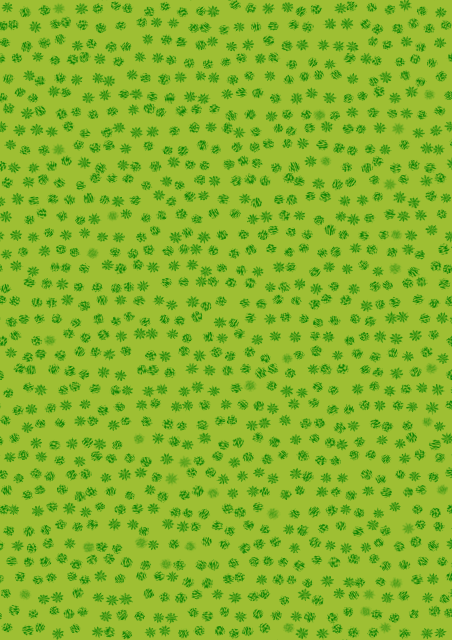
Reproduce this pattern procedurally as a WebGL 1 fragment shader.

```glsl
precision highp float;
// Lime ground scattered with small, scribbled, grass-green tufts.

uniform vec2 u_resolution;

const float TAU = 6.2831853;
const float ROWS = 37.0;         // tuft rows over the canvas height
const float TUFT_RADIUS = 0.29;  // in cells
const float JITTER = 0.46;       // in cells, full range
const vec3 LIME = vec3(0.62, 0.75, 0.20);
const vec3 GRASS = vec3(0.05, 0.51, 0.01);

float hash(vec2 p) {
  p = fract(p * vec2(0.1031, 0.1137));
  p += dot(p, p.yx + 33.33);
  return fract((p.x + p.y) * p.x * 91.7);
}

vec2 hash2(vec2 p) {
  return vec2(hash(p + 17.3), hash(p + 71.9));
}

mat2 rotation(float angle) {
  float c = cos(angle), s = sin(angle);
  return mat2(c, -s, s, c);
}

float cornerSlope(vec2 corner, vec2 offset) {
  float angle = TAU * hash(corner + 5.7);
  return dot(vec2(cos(angle), sin(angle)), offset);
}

float gradientNoise(vec2 p) {
  vec2 i = floor(p), f = fract(p);
  vec2 u = f * f * f * (f * (f * 6.0 - 15.0) + 10.0);
  vec2 e = vec2(1.0, 0.0);
  float low = mix(cornerSlope(i, f), cornerSlope(i + e.xy, f - e.xy), u.x);
  float high = mix(cornerSlope(i + e.yx, f - e.yx), cornerSlope(i + e.xx, f - e.xx), u.x);
  return mix(low, high, u.y);
}

// Ink of one tuft; q is measured in tuft radii, seed selects its character.
float tuftInk(vec2 q, vec2 seed, float pixel) {
  float kind = hash(seed + 3.1);
  float pale = step(0.96, hash(seed + 9.4));
  float star = step(0.68, kind);
  vec2 turned = rotation(TAU * hash(seed + 41.0)) * q;
  float r = length(q * vec2(0.95, 1.05));

  // Short strokes: blotchy, streaked or radiating from the centre
  vec2 stretch = mix(vec2(2.7), vec2(1.7, 3.6), step(0.3, kind));
  float grain = gradientNoise(turned * stretch + seed * 7.31);
  float rays = cos(atan(turned.y, turned.x + 1e-5) * 9.0) * smoothstep(0.2, 0.8, r);
  float strokes = mix(1.15 * grain, 0.5 * grain + 0.22 * rays, star);
  strokes *= mix(1.0, 0.3, pale);

  // Ragged, soft rim
  float ragged = gradientNoise(q * 2.1 + seed * 3.7 + 50.0);
  float rim = r + 0.35 * ragged - 0.12 * star * rays;
  float softness = max(0.2, 0.7 * pixel) + 0.2 * pale;
  float body = 1.0 - smoothstep(1.0 - softness, 1.0 + softness, rim);
  float density = mix(0.57, 0.42, pale) - 0.14 * r * r;
  return body * clamp(density + strokes, 0.04, 0.98);
}

// Jittered cells in staggered rows keep the tufts apart but irregular.
float scatteredInk(vec2 p, float pixel) {
  float ink = 0.0;
  float row = floor(p.y);
  for (int j = -1; j <= 1; j++) {
    float y = row + float(j);
    float shift = 0.5 * mod(y, 2.0);
    float column = floor(p.x - shift);
    for (int i = -1; i <= 1; i++) {
      vec2 cell = vec2(column + float(i), y);
      vec2 centre = cell + 0.5 + vec2(shift, 0.0);
      centre += JITTER * (hash2(cell) - 0.5);
      float radius = TUFT_RADIUS * mix(0.92, 1.08, hash(cell + 23.0));
      vec2 q = (p - centre) / radius;
      if (dot(q, q) < 3.0) {
        ink = max(ink, tuftInk(q, cell, pixel / radius));
      }
    }
  }
  return ink;
}

void main() {
  float scale = ROWS / u_resolution.y;
  float ink = scatteredInk(gl_FragCoord.xy * scale, scale);
  gl_FragColor = vec4(mix(LIME, GRASS, ink), 1.0);
}
```
